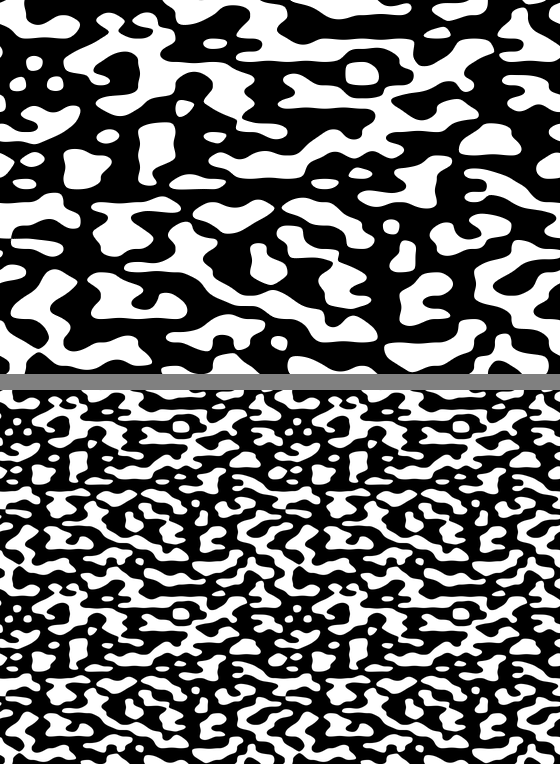
Top: one tile. Bottom: repeated 2 by 2.
This texture is drawn by a Shadertoy shader. Its source:

```glsl
// Tiling black and white camouflage: wide, wavy blobs cut from wrapped gradient noise.

const vec2 CELLS = vec2(15.0, 16.0);      // whole noise cells across the canvas
const vec2 LATTICE_SHIFT = vec2(0.3, 0.65);
const float BLACK_BIAS = 0.10;            // raises the share of black
const float PI = 3.14159265;
const vec3 INK = vec3(0.0);
const vec3 PAPER = vec3(1.0);

// Integer hash of a lattice point, in 0..1
float hashPoint(vec2 point) {
    uvec2 q = uvec2(point) + uvec2(17u, 59u);
    uint h = q.x * 374761393u + q.y * 668265263u;
    h = (h ^ (h >> 13)) * 1274126177u;
    h = (h ^ (h >> 16)) * 2246822519u;
    h ^= h >> 15;
    return float(h & 65535u) / 65536.0;
}

// One of twelve slopes: four diagonal, eight along the axes
vec2 latticeSlope(vec2 point, vec2 period) {
    float pick = floor(hashPoint(mod(point, period)) * 12.0);
    bool diagonal = pick < 4.0;
    float angle = 0.5 * PI * pick + (diagonal ? 0.25 * PI : 0.0);
    return (diagonal ? sqrt(2.0) : 1.0) * vec2(cos(angle), sin(angle));
}

// Gradient noise that wraps after a whole number of cells
float wrappedNoise(vec2 p, vec2 period) {
    vec2 cell = floor(p);
    vec2 f = p - cell;
    vec2 fade = f * f * f * (f * (f * 6.0 - 15.0) + 10.0);
    float sum = 0.0;
    for (int y = 0; y < 2; y++) {
        for (int x = 0; x < 2; x++) {
            vec2 corner = vec2(x, y);
            vec2 weight = mix(1.0 - fade, fade, corner);
            vec2 slope = latticeSlope(cell + corner, period);
            sum += weight.x * weight.y * dot(slope, f - corner);
        }
    }
    return sum;
}

// Bias that vanishes at lattice points, so blobs still meet corner to corner
float cornerSafeBias(vec2 p, float amount) {
    vec2 wave = sin(PI * p);
    return 0.5 * amount * dot(wave, wave);
}

// Coverage of the positive side of a field, with an edge one pixel wide
float coverage(float field) {
    float slope = length(vec2(dFdx(field), dFdy(field)));
    return clamp(field / max(slope, 1e-5) + 0.5, 0.0, 1.0);
}

void mainImage(out vec4 fragColor, in vec2 fragCoord) {
    vec2 uv = fragCoord / iResolution.xy;
    vec2 p = uv * CELLS + LATTICE_SHIFT;
    float field = wrappedNoise(p, CELLS) - cornerSafeBias(p, BLACK_BIAS);
    fragColor = vec4(mix(INK, PAPER, coverage(field)), 1.0);
}
```
